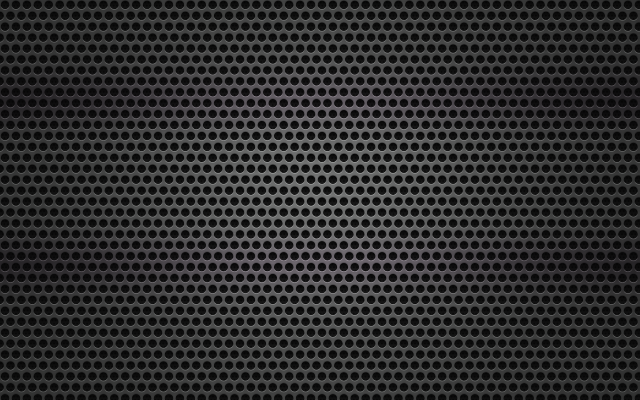
Write a WebGL 2 fragment shader that draws this pattern.

```glsl
#version 300 es
precision highp float;
// Perforated dark metal sheet: staggered round holes, lit lower lips, soft central light.

uniform vec2 u_resolution;
out vec4 fragColor;

float hash(vec2 p) {
    return fract(sin(dot(p, vec2(127.1, 311.7))) * 43758.5453);
}

float noise(vec2 p) {
    vec2 i = floor(p), f = fract(p);
    f = f * f * (3.0 - 2.0 * f);
    return mix(mix(hash(i), hash(i + vec2(1, 0)), f.x),
               mix(hash(i + vec2(0, 1)), hash(i + vec2(1, 1)), f.x), f.y);
}

// Offset from the nearest centre of a staggered grid with unit spacing
vec2 staggeredCell(vec2 p) {
    float row = floor(p.y + 0.5);
    float x = p.x + 0.5 * mod(row, 2.0);
    return vec2(fract(x + 0.5) - 0.5, p.y - row);
}

float disc(float dist, float radius, float soft) {
    return 1.0 - smoothstep(radius - soft, radius + soft, dist);
}

void main() {
    vec2 uv = gl_FragCoord.xy / u_resolution;
    float rows = 36.6;
    float soft = 0.6 * rows / u_resolution.y;

    // Grid is anchored at the top left corner
    vec2 grid = vec2(uv.x * u_resolution.x / u_resolution.y, uv.y - 1.0) * rows
              + vec2(-0.46, 0.46);
    vec2 cell = staggeredCell(grid);
    float dist = length(cell);
    float down = -cell.y / max(dist, 0.001);

    // Central light, with two dim bands that deepen towards the sides
    vec2 offset = uv - vec2(0.5, 0.51);
    float glow = exp(-dot(offset * offset, vec2(10.0, 5.0)));
    float bands = exp(-pow((uv.y - 0.75) / 0.06, 2.0))
                + exp(-pow((uv.y - 0.34) / 0.06, 2.0));
    float dim = bands * smoothstep(0.05, 0.5, abs(offset.x));
    float light = (0.18 + 0.25 * glow) * (1.0 - 0.28 * dim);

    // Plate with faint brushed grain and a shaded edge above each hole
    float grain = noise(vec2(uv.x * 14.0, uv.y * 260.0)) - 0.5;
    float plate = light * (1.03 + 0.08 * grain);
    plate *= 1.0 - 0.25 * disc(dist, 0.46, 0.06) * smoothstep(0.0, 1.0, -down);

    // Hole interior: a finer sheet behind, in shadow near the top
    vec2 behind = staggeredCell(grid * 3.3 + 0.2);
    float pits = disc(length(behind), 0.27, 3.3 * soft);
    float inside = 0.035 + light * 0.16 * smoothstep(0.35, -0.3, cell.y);
    inside *= 1.0 - 0.45 * pits;

    // Bright crescent on the lower lip
    float lip = disc(abs(dist - 0.405), 0.035, soft) * smoothstep(0.1, 0.9, down);
    float shade = mix(plate, inside, disc(dist, 0.39, soft));
    shade = mix(shade, 0.17 + light * 1.15, lip * 0.85);

    vec3 tint = mix(vec3(0.995, 1.005, 1.0), vec3(1.03, 0.97, 1.04), min(bands, 1.0));
    fragColor = vec4(shade * tint, 1.0);
}
```
